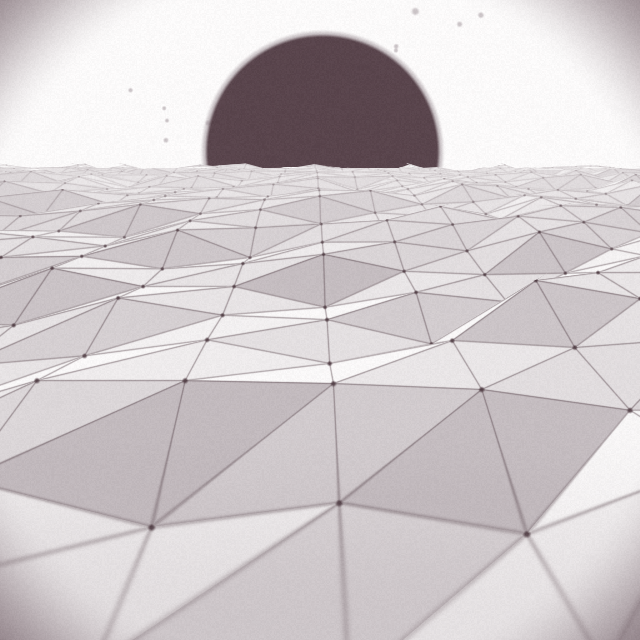
A WebGL 2 fragment shader for this background:

```glsl
#version 300 es
precision highp float;

uniform vec2 u_resolution;
out vec4 fragColor;

const vec3 PAPER = vec3(0.985, 0.98, 0.98);
const vec3 SHADE = vec3(0.60, 0.55, 0.575);
const vec3 INK = vec3(0.26, 0.18, 0.21);
const vec3 SUN_COLOR = vec3(0.35, 0.27, 0.30);
const vec3 VIGNETTE_COLOR = vec3(0.47, 0.40, 0.43);
const vec2 SUN_CENTER = vec2(0.504, 0.763);
const float SUN_RADIUS = 0.182;
const float HORIZON = 0.746;
const float VANISH_X = 0.487;
const float COLUMN_SHIFT = 0.147;
const float NEAR_DEPTH = 3.41;
const float ROW_DEPTH = 0.906;
const float ROUGHNESS = 0.42;
const float GRAIN = 0.026;
const float FAR_ROW = 26.0;
const int SPECKS = 10;

// Swell of the near rows: level, tilt, ripple, bend
const vec4 SWELL[7] = vec4[7](
    vec4(1.908, -0.022, -0.095, -0.042), vec4(1.485, 0.05, 0.005, 0.02),
    vec4(1.556, -0.017, 0.083, -0.024), vec4(1.588, -0.042, -0.084, -0.073),
    vec4(1.510, 0.042, 0.080, -0.036), vec4(1.192, 0.018, -0.054, 0.054),
    vec4(1.155, 0.072, -0.055, -0.006));
const float TWIST[7] = float[7](0.04, -0.02, 0.02, 0.18, -0.01, 0.03, -0.18);

float hash(vec2 p) {
    vec3 q = fract(p.xyx * vec3(0.1031, 0.1030, 0.0973));
    q += dot(q, q.yzx + 33.33);
    return fract((q.x + q.y) * q.z);
}

float cross2(vec2 a, vec2 b) { return a.x * b.y - a.y * b.x; }

float rowScale(float row) { return 1.0 / (NEAR_DEPTH + ROW_DEPTH * row); }

// Projected vertex: position in xy, drop below eye level in z
vec3 vertex(float col, float row, vec4 w, float twist) {
    float s = rowScale(row);
    float drop = 0.15 + 1.45 / (1.0 + row * row / 64.0)
               + ROUGHNESS * (hash(vec2(col + 40.0, row + 7.0)) - 0.5);
    if (row < 0.0) drop = 2.05 - 0.08 * col * col;
    else if (row < 6.5 && abs(col) < 2.5)
        drop = w.x + w.y * col + w.z * cos(3.14159 * col) + w.w * col * col
             + twist * sin(1.5708 * col);
    return vec3(VANISH_X + (col + COLUMN_SHIFT) * s, HORIZON - drop * s, drop);
}

float edgeDistance(vec2 p, vec2 a, vec2 b) {
    vec2 e = b - a;
    return cross2(e, p - a) * inversesqrt(dot(e, e) + 1e-10);
}

// One facet, shaded by slope, with its inked edges and corners
void drawFacet(inout vec3 color, vec2 p, vec2 a, vec2 b, vec2 c, float slope, float s, float px) {
    float side = sign(cross2(b - a, c - a));
    float inside = min(side * edgeDistance(p, a, b),
                   min(side * edgeDistance(p, b, c), side * edgeDistance(p, c, a)));
    float cover = smoothstep(-px, 0.3 * px, inside);
    if (cover <= 0.0) return;

    float closeness = smoothstep(0.04, 0.15, s);
    float near = smoothstep(0.4, 0.72, HORIZON - p.y);
    float tone = 0.11 + slope * mix(0.5, 1.0, closeness) + 0.13 * near;
    vec3 facet = mix(PAPER, SHADE, clamp(tone, 0.02, 0.6));

    float t = inside / (0.0013 + 0.005 * near);
    facet = mix(facet, INK, exp(-t * t) * mix(0.10 + 0.26 * closeness, 0.18, near));

    vec2 pa = p - a, pb = p - b, pc = p - c;
    float corner = sqrt(min(dot(pa, pa), min(dot(pb, pb), dot(pc, pc))));
    float dotRadius = 0.0006 + 0.015 * s;
    float spot = 1.0 - smoothstep(0.25 * dotRadius, dotRadius + px, corner);
    facet = mix(facet, INK, spot * mix(0.15, 0.8, closeness));
    color = mix(color, facet, cover);
}

vec3 drawSky(vec2 p, float px) {
    vec3 color = PAPER;
    // Two loose drifts of specks
    int count = p.y > HORIZON ? SPECKS : 0;
    for (int i = 0; i < count; i++) {
        float h = hash(vec2(float(i), 3.0));
        vec2 center = i % 2 == 0 ? vec2(0.24, 0.825) : vec2(0.69, 0.94);
        vec2 offset = (vec2(h, fract(h * 37.0)) - 0.5) * vec2(0.2, 0.1);
        float radius = 0.003 + 0.004 * fract(h * 91.0);
        float d = distance(p, center + offset);
        color = mix(color, SHADE, 0.5 * (1.0 - smoothstep(0.3 * radius, radius + px, d)));
    }
    // Dark sun with a soft rim
    float d = distance(p, SUN_CENTER) - SUN_RADIUS;
    color = mix(color, SHADE, 0.55 * (1.0 - smoothstep(0.001, 0.010, d)));
    return mix(color, SUN_COLOR, 1.0 - smoothstep(-0.004, 0.003, d));
}

// Ground mesh, far to near, over only the rows that can reach this height
void drawGround(inout vec3 color, vec2 p, float px) {
    float depth = HORIZON - p.y;
    if (depth <= 0.0) return;
    float nearest = (min(1.05, 0.15 + 7.0 * depth) / depth - NEAR_DEPTH) / ROW_DEPTH - 1.0;
    float farthest = (min(2.1, 0.45 + 6.5 * depth) / depth - NEAR_DEPTH) / ROW_DEPTH;
    float last = clamp(ceil(nearest), -1.0, FAR_ROW);
    float row = clamp(floor(farthest), -1.0, FAR_ROW);
    int index = clamp(int(row) + 1, 0, 6);
    vec4 farSwell = SWELL[index];
    float farTwist = TWIST[index];
    for (; row >= last; row -= 1.0) {
        index = clamp(int(row), 0, 6);
        vec4 swell = SWELL[index];
        float twist = TWIST[index], s = rowScale(row), x = p.x - VANISH_X;
        float col = floor(min(x / s, x / rowScale(row + 1.0)) - COLUMN_SHIFT);
        vec3 tl = vertex(col, row + 1.0, farSwell, farTwist);
        vec3 bl = vertex(col, row, swell, twist);
        for (int j = 0; j < 2; j++) {
            col += 1.0;
            vec3 tr = vertex(col, row + 1.0, farSwell, farTwist);
            vec3 br = vertex(col, row, swell, twist);
            drawFacet(color, p, tl.xy, tr.xy, bl.xy, bl.z - tl.z, s, px);
            drawFacet(color, p, tr.xy, br.xy, bl.xy, br.z - tr.z, s, px);
            tl = tr;
            bl = br;
        }
        farSwell = swell;
        farTwist = twist;
    }
}

void main() {
    vec2 p = gl_FragCoord.xy / u_resolution;
    float px = 1.0 / min(u_resolution.x, u_resolution.y);
    vec3 color = drawSky(p, px);
    drawGround(color, p, px);

    // Vignette and paper grain
    float vignette = smoothstep(0.54, 0.75, distance(p, vec2(0.5)));
    color = mix(color, VIGNETTE_COLOR, 0.78 * vignette);
    color += GRAIN * (hash(floor(p * 512.0)) - 0.5);
    fragColor = vec4(clamp(color, 0.0, 1.0), 1.0);
}
```
